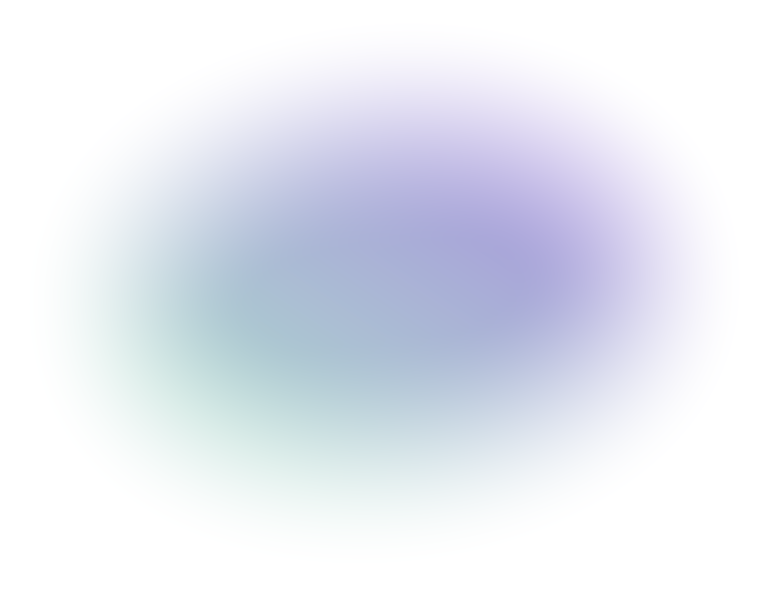
Write a WebGL 1 fragment shader that draws this background.

```glsl
precision highp float;
// Soft, slightly tilted oval glow on white, shading from teal (lower left) to violet (upper right).

uniform vec2 u_resolution;

const vec3 PAPER = vec3(1.0);
const vec3 TEAL = vec3(0.68, 0.84, 0.805);
const vec3 VIOLET = vec3(0.65, 0.56, 0.87);

vec2 rotate(vec2 p, float angle) {
  float c = cos(angle);
  float s = sin(angle);
  return vec2(c * p.x + s * p.y, c * p.y - s * p.x);
}

// Approximate signed distance to an ellipse, negative inside.
float ellipseDistance(vec2 p, vec2 radii) {
  float k = length(p / radii);
  float slope = length(p / (radii * radii));
  return k * (k - 1.0) / max(slope, 1e-4);
}

// Coverage of a shape whose edge is blurred by the given half width.
float softCoverage(float dist, float blur) {
  return 1.0 - smoothstep(-blur, blur, dist);
}

// Linear blend of two colours along a direction, starting from a middle value.
vec3 directionalBlend(vec3 from, vec3 to, vec2 p, vec2 direction, float middle) {
  return mix(from, to, clamp(middle + dot(p, direction), 0.0, 1.0));
}

void main() {
  // Centred coordinates, one unit per canvas height.
  vec2 p = (gl_FragCoord.xy - 0.5 * u_resolution) / u_resolution.y;
  p -= vec2(0.0, 0.01);

  // Glow shape and its diagonal tint.
  float dist = ellipseDistance(rotate(p, 0.10), vec2(0.41, 0.265));
  float glow = softCoverage(dist, 0.2);
  vec3 tint = directionalBlend(TEAL, VIOLET, p, vec2(0.72, 1.08), 0.45);

  gl_FragColor = vec4(mix(PAPER, tint, glow), 1.0);
}
```
